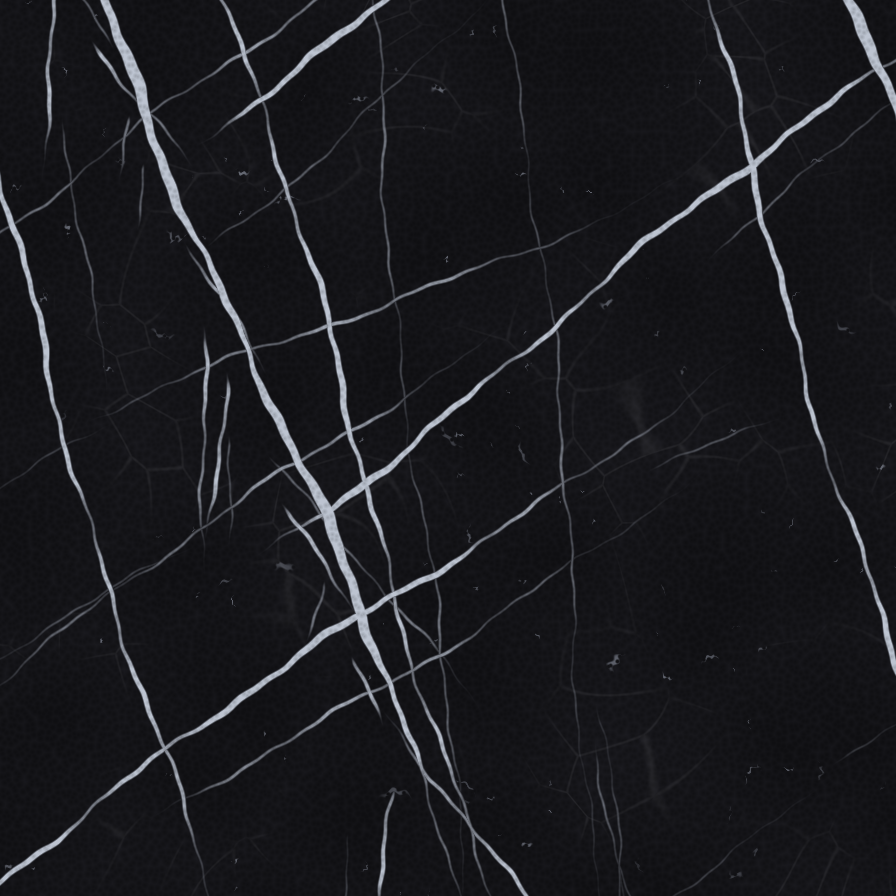
A WebGL 1 fragment shader for this texture:

```glsl
precision highp float;
// Black polished marble: crossing pale veins, splinters, hairlines and small flecks.
uniform vec2 u_resolution;

const float TAU = 6.2831853;
const vec3 BLACK = vec3(0.060, 0.060, 0.071);
const vec3 CHARCOAL = vec3(0.116, 0.116, 0.138);
const vec3 VEIN_DIM = vec3(0.50, 0.52, 0.57);
const vec3 VEIN_PALE = vec3(0.74, 0.77, 0.82);

float hash(vec2 p) {
  return fract(sin(dot(p, vec2(127.1, 311.7))) * 43758.545);
}

vec2 hash2(vec2 p) {
  return vec2(hash(p), hash(p + 37.3));
}

// Distances to the nearest and second nearest cell points.
vec2 cellular(vec2 p) {
  vec2 cell = floor(p), f = p - cell, nearest = vec2(8.0);
  for (int y = -1; y <= 1; y++) {
    for (int x = -1; x <= 1; x++) {
      vec2 offset = vec2(float(x), float(y));
      float d = length(offset + hash2(cell + offset) - f);
      nearest.y = min(nearest.y, max(nearest.x, d));
      nearest.x = min(nearest.x, d);
    }
  }
  return nearest;
}

// Layered sines that make a straight line wander.
float wander(float s, float seed) {
  return 0.008 * sin(s * 7.0 + seed) + 0.0035 * sin(s * 23.0 + seed * 2.3)
       + 0.0015 * sin(s * 61.0 + seed * 4.1) + 0.0007 * sin(s * 157.0 + seed * 5.7);
}

// One tapered vein from start along heading; width is its half thickness.
float vein(vec2 p, vec2 start, vec2 heading, float len, float width, float seed, float soft) {
  vec2 dir = normalize(heading), rel = p - start;
  float along = dot(rel, dir), t = along / len;
  float across = abs(dir.x * rel.y - dir.y * rel.x + wander(along, seed));
  float taper = smoothstep(0.0, 0.12, t) * (1.0 - smoothstep(0.6, 1.0, t));
  float swell = 0.72 + 0.2 * sin(along * 11.0 + seed) + 0.14 * sin(along * 47.0 + seed * 3.0);
  float w = width * taper * swell;
  float cover = 1.0 - smoothstep(max(w - soft, 0.0), w + soft, across);
  return cover * smoothstep(0.0, soft, w) * mix(0.35, 1.0, smoothstep(0.0006, 0.0028, w));
}

// Short curved chips scattered on a jittered grid.
float flecks(vec2 p, float scale, float density, float seed) {
  vec2 cell = floor(p * scale), id = cell + seed;
  vec2 q = p * scale - cell - mix(vec2(0.3), vec2(0.7), hash2(id));
  float angle = TAU * hash(id + 5.1), c = cos(angle), s = sin(angle);
  q = vec2(c * q.x + s * q.y, c * q.y - s * q.x);
  q.y += 2.5 * q.x * q.x + 0.02 * sin(q.x * 45.0 + angle);
  vec2 size = mix(vec2(0.06, 0.018), vec2(0.19, 0.05), hash2(id + 9.7));
  float chip = 1.0 - smoothstep(0.4, 1.2, length(q / size));
  return chip * step(hash(id + 2.9), density) * mix(0.2, 0.75, hash(id + 7.7));
}

float steepVeins(vec2 p, float soft) {
  float v = 0.0;
  for (int i = 0; i < 8; i++) {
    float n = float(i), wave = cos((n - 2.0) * TAU / 5.0);
    float rank = pow(0.5 + 0.5 * wave, 2.0);
    vec2 start = vec2(-0.30 + 0.17 * n + 0.04 * hash(vec2(n, 3.0)), 1.12);
    vec2 heading = vec2(0.24 + 0.17 * wave, -1.0);
    v = max(v, vein(p, start, heading, 1.35, mix(0.0015, 0.0066, rank), n * 2.7, soft));
  }
  return v;
}

float risingVeins(vec2 p, float soft) {
  float v = 0.0;
  for (int i = 0; i < 7; i++) {
    float n = float(i), h = hash(vec2(n, 8.0));
    float rank = 0.5 + 0.5 * cos(n * TAU / 3.0);
    vec2 start = vec2(-0.15 + 0.5 * fract(n * 0.618), -0.08 + 0.15 * n);
    vec2 heading = vec2(1.0, 0.38 + 0.5 * h);
    float len = mix(0.65, 1.25, rank);
    v = max(v, vein(p, start, heading, len, mix(0.0014, 0.0042, rank), n * 3.9 + 1.0, soft));
  }
  return v;
}

// Splinters leave the main steep vein; hairlines lie anywhere.
float fineVeins(vec2 p, float soft) {
  float v = 0.0;
  for (int i = 0; i < 14; i++) {
    float n = float(i), h = hash(vec2(n, 21.0)), side = mod(n, 2.0);
    vec2 root = vec2(0.07, 1.05) + vec2(0.40, -0.98) * fract(n * 0.618);
    vec2 heading = vec2(mix(-0.25, 0.55, side) + 0.3 * h, -1.0);
    v = max(v, vein(p, root, heading, mix(0.08, 0.55, h * h), 0.0024, n * 1.7, soft));
    vec2 spot = hash2(vec2(n, 33.0)) * 1.1 - 0.05;
    vec2 drift = mix(vec2(0.3 * h, -1.0), vec2(1.0, 0.4 + 0.5 * h), side);
    v = max(v, vein(p, spot, drift, mix(0.12, 0.5, h), 0.0013, n * 4.3, soft));
  }
  return v;
}

void main() {
  vec2 p = gl_FragCoord.xy / u_resolution;
  float soft = max(0.0013, 0.7 / min(u_resolution.x, u_resolution.y));

  // Cloudy ground with fine grain and a faint broken web.
  vec2 warped = p + 0.02 * sin(p.yx * 17.0 + 3.0 * sin(p * 9.0));
  float cloud = cellular(warped * 6.0).x;
  float grain = cellular(p * 150.0).x;
  vec2 web = cellular(warped * 15.0);
  float tone = 0.1 + 0.4 * cloud + 0.55 * (grain - 0.45);
  vec3 color = mix(BLACK, CHARCOAL, clamp(tone, 0.0, 1.0));
  float thread = 1.0 - smoothstep(0.0, 0.07, web.y - web.x);
  color += 0.05 * thread * smoothstep(0.45, 0.8, cloud);

  // Pale minerals.
  float chips = max(flecks(warped, 13.0, 0.22, 4.0), flecks(warped, 27.0, 0.12, 11.0));
  chips *= smoothstep(0.15, 0.5, grain);
  float veins = max(max(steepVeins(p, soft), risingVeins(p, soft)), fineVeins(p, soft));
  float mineral = max(veins * (0.82 + 0.3 * grain), chips);
  color = mix(color, mix(VEIN_DIM, VEIN_PALE, veins), clamp(mineral, 0.0, 1.0));
  gl_FragColor = vec4(color, 1.0);
}
```
